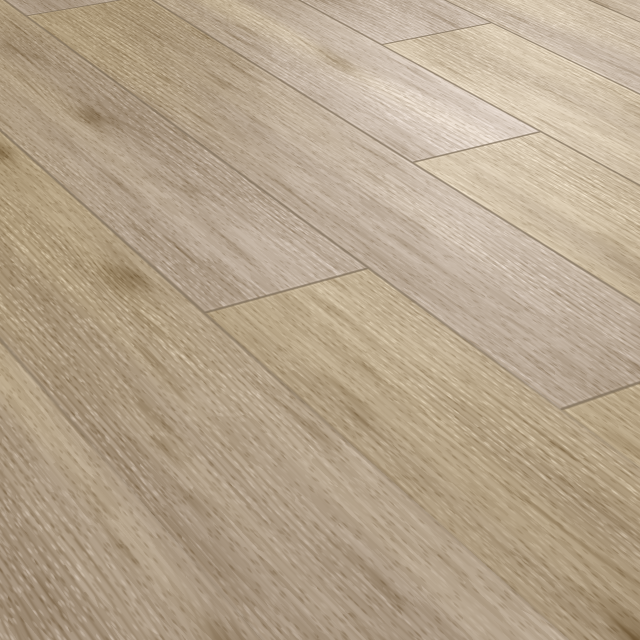
This texture is drawn by a Shadertoy shader. Its source:

```glsl
#define BOARD_WIDTH 0.182
#define BOARD_LENGTH 0.754
#define BOARD_ASPECT 6.0
#define SEAM_HALF_WIDTH 0.009
#define RING_COUNT 27.0
#define KNOT_SHARE 0.5
#define DARK_OAK vec3(0.54, 0.465, 0.36)
#define PALE_OAK vec3(0.90, 0.86, 0.81)
#define WARM_TINT vec3(1.02, 1.00, 0.92)
#define COOL_TINT vec3(1.00, 0.99, 1.00)
#define SEAM_COLOR vec3(0.49, 0.43, 0.35)
#define SHEEN_CENTER vec2(0.76, 0.80)

// End joint position of each strip, as a share of the board length
const float STAGGER[8] = float[8](0.50, 0.49, 0.0, 0.743, 0.164, 0.456, 0.80, 0.10);

vec3 hash3(vec2 p) {
    vec3 q = fract(vec3(p.xyx) * vec3(0.1031, 0.1030, 0.0973));
    q += dot(q, q.yxz + 33.33);
    return fract((q.xxy + q.yzz) * q.zyx);
}

// Cellular noise: offset to the nearest point (xy) and its random value (z)
vec3 cell(vec2 p) {
    vec2 base = floor(p);
    vec3 nearest = vec3(9.0);
    for (int y = -1; y <= 1; y++)
    for (int x = -1; x <= 1; x++) {
        vec2 corner = base + vec2(x, y);
        vec3 h = hash3(corner);
        vec2 offset = p - corner - 0.15 - 0.7 * h.xy;
        if (dot(offset, offset) < dot(nearest.xy, nearest.xy)) nearest = vec3(offset, h.z);
    }
    return nearest;
}

// Layered sines, about -1 to 1
float waves(vec2 p) {
    float sum = 0.0, amplitude = 0.45;
    for (int i = 0; i < 4; i++) {
        p = mat2(0.8, 0.6, -0.6, 0.8) * p * 1.6 + 1.7;
        sum += amplitude * sin(p.x + 1.6 * sin(p.y));
        amplitude *= 0.65;
    }
    return sum;
}

// Perspective: x counts boards across, y counts board lengths
vec2 floorPosition(vec2 uv) {
    float depth = 1.94 - 0.018 * uv.x - uv.y;
    float across = 0.736 * uv.x + uv.y - 1.005;
    float along = uv.y - 0.273 * uv.x - 0.424;
    return vec2(across / BOARD_WIDTH, along / BOARD_LENGTH) / depth;
}

vec3 oak(vec2 local, vec2 board, float sheen) {
    vec3 rnd = hash3(board + 40.0);
    vec2 w = local + floor(rnd.xy * 50.0) * vec2(3.0, 7.0);

    // Knots bend the rings around them
    vec3 knot = cell(w * vec2(1.2, 0.5));
    float present = step(1.0 - KNOT_SHARE, knot.z);
    float d2 = dot(knot.xy, knot.xy) * (1.0 + 0.6 * waves(w * vec2(14.0, 4.0)));
    float bend = present * exp(-20.0 * dot(knot.xy, knot.xy));
    float core = present * exp(-130.0 * d2);

    // Thin growth rings, running along the board
    float warp = waves(w * vec2(1.3, 0.3));
    float phase = w.x * RING_COUNT + 2.0 * warp + 2.5 * bend + 0.15 * waves(w * vec2(6.0, 1.4));
    float ring = pow(0.5 + 0.5 * sin(6.2832 * phase), 3.0);
    float figure = smoothstep(-0.5, 0.7, waves(w * vec2(2.5, 0.5) + 9.0));

    // Fibres, chalky pores, broad stains and dark wisps
    vec3 fibre = cell(w * vec2(62.0, 4.0));
    vec3 pore = cell(w * vec2(75.0, 17.0) + 5.0);
    float chalk = step(0.72, pore.z) * smoothstep(0.55, 0.1, length(pore.xy));
    float pit = step(pore.z, 0.2) * smoothstep(0.55, 0.1, length(pore.xy));
    float lane = waves(w * vec2(3.2, 0.3) + 3.0);
    float wisp = smoothstep(0.45, 1.0, waves(w * vec2(15.0, 1.3) + 17.0));

    float tone = 0.29 + 0.56 * sheen + 0.10 * (rnd.z - 0.5) + 0.13 * lane;
    tone += 0.04 - 0.22 * ring * mix(0.25, 1.0, figure) * (0.6 + 0.8 * fibre.z);
    tone += 0.20 * (fibre.z - 0.5) + 0.24 * chalk * (0.3 + 0.7 * figure) - 0.18 * pit;
    tone -= 0.22 * wisp + 0.10 * bend + 0.34 * core;

    // Far end of each board is honey, near end is grey
    float warm = smoothstep(0.0, 1.0, local.y / BOARD_ASPECT + 0.3 * lane + 0.3 * (rnd.x - 0.5));
    warm *= 1.0 - 0.4 * sheen;
    vec3 color = mix(DARK_OAK, PALE_OAK, clamp(tone, -0.3, 1.12));
    return color * mix(COOL_TINT, WARM_TINT, warm);
}

vec3 shade(vec2 uv) {
    vec2 p = floorPosition(uv);
    float strip = floor(p.x);
    p.y -= STAGGER[clamp(int(strip) + 3, 0, 7)];
    vec2 board = vec2(strip, floor(p.y));
    vec2 local = fract(p) * vec2(1.0, BOARD_ASPECT);

    // Window glow on the far right, with a weak spread to the left
    vec2 toSheen = uv - SHEEN_CENTER;
    float sheen = 0.65 * exp(-9.0 * dot(toSheen, toSheen));
    sheen += 0.4 * exp(-2.8 * dot(toSheen, toSheen));
    sheen *= 1.0 + 0.12 * waves(uv * 4.0);
    vec3 color = oak(local, board, sheen);

    // Grooves with a faint light bevel, fading toward the viewer
    vec2 edge = min(local, vec2(1.0, BOARD_ASPECT) - local);
    float strength = mix(0.15, 0.72, smoothstep(0.2, 0.6, uv.y));
    float side = strength * (1.0 - smoothstep(0.3, 1.7, edge.x / SEAM_HALF_WIDTH));
    float end = 0.75 * (1.0 - smoothstep(0.3, 1.7, edge.y / SEAM_HALF_WIDTH));
    float rim = min(edge.x, edge.y) / SEAM_HALF_WIDTH - 2.2;
    color += 0.03 * exp(-2.0 * rim * rim);
    return mix(color, SEAM_COLOR, max(side, end));
}

void mainImage(out vec4 fragColor, in vec2 fragCoord) {
    // Four samples per pixel
    vec3 sum = vec3(0.0);
    for (int i = 0; i < 4; i++) {
        vec2 jitter = vec2(i % 2, i / 2) * 0.5 - 0.25;
        sum += shade((fragCoord + jitter) / iResolution.xy);
    }
    fragColor = vec4(sum / 4.0, 1.0);
}
```
